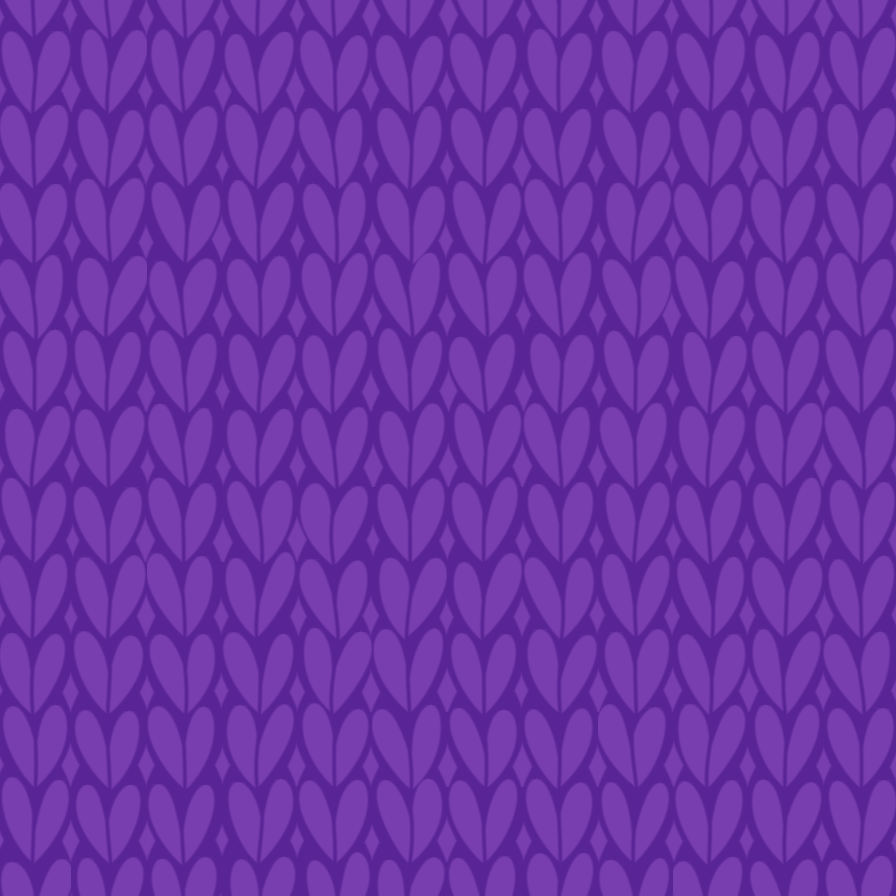
A Shadertoy shader for this pattern:

```glsl
// Knitted stockinette fabric: columns of V stitches, each made of two leaf shapes
// mirrored about a wavering midline, with small kites filling the gaps between columns.
// Every leaf gets hashed changes of height, width and lean for a hand-drawn look.

#define GRID vec2(11.92, 11.94)     // stitches across and down
#define ORIGIN vec2(0.45, 0.45)     // tip of the first stitch, in stitches
#define LEAF_HEIGHT 1.07
#define LEAF_WIDTH 0.45
#define MID_GAP 0.024               // half width of the line inside a stitch
#define WOBBLE 0.045                // bend of the midline
#define VARIATION 0.09              // spread of leaf sizes
#define KITE_SIZE vec2(0.115, 0.27)
#define SOFTNESS 0.022
#define YARN vec3(0.470, 0.240, 0.682)
#define SHADE vec3(0.345, 0.142, 0.590)

float hash(vec2 p) {
    return fract(sin(dot(p, vec2(127.1, 311.7))) * 43758.5453);
}

// Random value in -1..1
float spread(vec2 p) {
    return 2.0 * hash(p) - 1.0;
}

// Leaf outline: pointed at the origin, leaning outward to a round top
float leafField(vec2 p, float height, float width, float lean) {
    float t = p.y / height;
    float tc = clamp(t, 0.0, 1.0);
    float spine = 0.025 + (0.44 + lean) * tc - 0.16 * tc * tc;
    float halfWidth = width * pow(tc, 0.8) * sqrt(1.0 - tc);
    return abs(p.x - spine) - halfWidth + abs(t - tc) * height;
}

// Field divided by its slope, giving an approximate distance
float leafDistance(vec2 p, vec2 seed) {
    float height = LEAF_HEIGHT + 0.5 * VARIATION * spread(seed + 3.1);
    float width = LEAF_WIDTH * (1.0 + VARIATION * spread(seed + 7.7));
    float lean = 0.4 * VARIATION * spread(seed + 11.3);
    p.y -= 0.3 * VARIATION * spread(seed + 17.9);

    float e = 0.008;
    float d = leafField(p, height, width, lean);
    vec2 slope = vec2(leafField(p + vec2(e, 0.0), height, width, lean),
                      leafField(p + vec2(0.0, e), height, width, lean)) - d;
    d /= max(length(slope / e), 1.0);
    return max(d, MID_GAP - p.x);
}

// Two leaves on either side of a bent midline
float stitchDistance(vec2 p, vec2 cell) {
    float phase = 6.2832 * hash(cell + 23.5);
    float bend = WOBBLE * hash(cell + 31.2) * sin(phase + 3.5 * p.y);
    p.x -= bend + 0.015 * spread(cell + 41.6);
    float d = 1.0;
    for (int i = 0; i < 2; i++) {
        float side = float(2 * i - 1);
        vec2 seed = vec2(2.0 * cell.x + float(i), cell.y);
        d = min(d, leafDistance(vec2(side * p.x, p.y), seed));
    }
    return d;
}

// Small kite with slightly hollow sides, centred between two columns
float kiteDistance(vec2 p, vec2 cell) {
    vec2 size = KITE_SIZE * (0.95 + 0.2 * spread(cell + 53.4));
    p -= vec2(0.02 * spread(cell + 61.8), 0.28 + 0.02 * spread(cell + 67.2));
    float rise = abs(p.y) / size.y;
    float halfWidth = size.x * pow(max(1.0 - rise, 0.0), 1.15);
    return (abs(p.x) - halfWidth + size.x * max(rise - 1.0, 0.0)) * 0.92;
}

void mainImage(out vec4 fragColor, in vec2 fragCoord) {
    vec2 p = fragCoord / iResolution.xy * GRID - ORIGIN;
    float soft = max(SOFTNESS, GRID.y / iResolution.y);

    // Stitches of this row and of the rows that reach into it
    float column = floor(p.x + 0.5);
    float row = floor(p.y);
    float d = 1.0;
    for (int k = -1; k <= 1; k++) {
        vec2 cell = vec2(column, row + float(k));
        d = min(d, stitchDistance(p - cell, cell));
    }

    // Kites between columns
    vec2 gap = floor(p);
    d = min(d, kiteDistance(p - gap - vec2(0.5, 0.0), gap));

    float yarn = 1.0 - smoothstep(-soft, soft, d);
    fragColor = vec4(mix(SHADE, YARN, yarn), 1.0);
}
```
